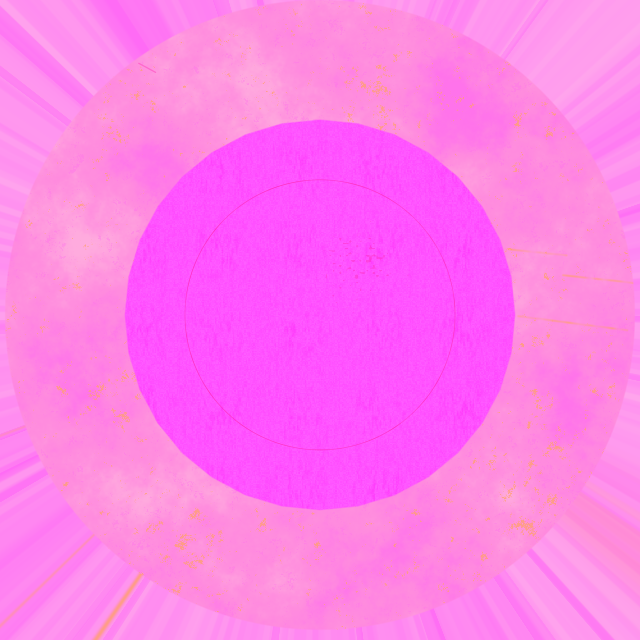
A WebGL 1 fragment shader for this background:

```glsl
precision highp float;
// Magenta faceted disc inside a cloudy pink ring, with fine rays fanning out behind.
uniform vec2 u_resolution;

const float TAU = 6.283185;
const vec3 MAGENTA = vec3(1.0, 0.335, 1.0);
const vec3 DEEP = vec3(1.0, 0.45, 0.92);
const vec3 ROSE = vec3(1.0, 0.55, 0.87);
const vec3 PALE = vec3(1.0, 0.67, 0.87);
const vec3 ORANGE = vec3(1.0, 0.63, 0.42);
const vec3 RED = vec3(1.0, 0.16, 0.70);

float hash(vec2 p) {
  vec3 q = fract(vec3(p.xyx) * 0.1031);
  q += dot(q, q.yzx + 33.33);
  return fract((q.x + q.y) * q.z);
}

float noise(vec2 p) {
  vec2 i = floor(p);
  vec2 f = p - i;
  f = f * f * (3.0 - 2.0 * f);
  float low = mix(hash(i), hash(i + vec2(1.0, 0.0)), f.x);
  float high = mix(hash(i + vec2(0.0, 1.0)), hash(i + 1.0), f.x);
  return mix(low, high, f.y);
}

// Layered noise in about -1..1; a higher gain gives rougher grain.
float clouds(vec2 p, float gain) {
  float sum = 0.0;
  float amp = 0.6;
  for (int i = 0; i < 6; i++) {
    sum += amp * (2.0 * noise(p) - 1.0);
    p = mat2(1.6, 1.2, -1.2, 1.6) * p + 7.3;
    amp *= gain;
  }
  return sum;
}

float blob(vec2 p, vec2 center, float size) {
  vec2 d = (p - center) / size;
  return exp(-dot(d, d));
}

// Random stripes that wrap once around the circle, with fairly crisp sides.
float stripes(float turn, float count) {
  float x = turn * count;
  float i = floor(x);
  float a = hash(vec2(mod(i, count), count));
  float b = hash(vec2(mod(i + 1.0, count), count));
  return mix(a, b, smoothstep(0.3, 0.7, x - i));
}

float beam(float angle, float target, float width) {
  float d = mod(angle - target + TAU * 0.5, TAU) - TAU * 0.5;
  return exp(-d * d / (width * width));
}

float segment(vec2 p, vec2 a, vec2 b, float width) {
  vec2 ab = b - a;
  float t = clamp(dot(p - a, ab) / dot(ab, ab), 0.0, 1.0);
  return 1.0 - smoothstep(0.0, width, length(p - a - ab * t));
}

vec3 rays(float angle) {
  float turn = angle / TAU + 0.5;
  float tone = 0.16 + 0.24 * stripes(turn, 37.0) + 0.24 * stripes(turn, 113.0) + 0.28 * stripes(turn, 331.0);
  tone += 0.25 * beam(angle, 0.82, 0.2) + 0.12 * beam(angle, -0.85, 0.12);
  tone -= 0.35 * beam(angle, 2.15, 0.15) + 0.3 * beam(angle, -2.4, 0.16) + 0.25 * beam(angle, -0.62, 0.1);
  // Sparse narrow dark rays
  tone -= 0.3 * smoothstep(0.88, 0.96, stripes(turn, 241.0));
  vec3 col = mix(vec3(1.0, 0.42, 0.96), vec3(1.0, 0.69, 0.92), clamp(tone, 0.0, 1.0));
  float gold = 0.8 * beam(angle, -2.175, 0.007) + 0.4 * beam(angle, -2.37, 0.004) + 0.3 * beam(angle, -2.78, 0.004);
  gold += 0.25 * beam(angle, -0.62, 0.12) * stripes(turn, 290.0);
  return mix(col, ORANGE, clamp(gold, 0.0, 0.85));
}

vec3 cloudRing(vec2 p) {
  float tone = 0.5 * clouds(p * 11.0 + 21.7, 0.68);
  tone += 0.5 * (blob(p, vec2(-0.12, 0.36), 0.11) + blob(p, vec2(-0.39, 0.14), 0.1));
  tone += 0.4 * (blob(p, vec2(-0.25, -0.28), 0.08) + blob(p, vec2(0.36, 0.02), 0.08));
  tone -= 0.4 * (blob(p, vec2(-0.28, 0.26), 0.08) + blob(p, vec2(0.21, 0.34), 0.09));
  tone -= 0.35 * (blob(p, vec2(-0.36, -0.06), 0.1) + blob(p, vec2(0.4, -0.13), 0.1));
  tone -= 0.25 * blob(p, vec2(0.04, -0.37), 0.1);
  vec3 col = mix(ROSE, PALE, smoothstep(-0.05, 0.75, tone));
  col = mix(col, DEEP, smoothstep(-0.05, 0.75, -tone));
  // Gold dust gathers in ragged patches
  float dust = 0.55 * blob(p, vec2(-0.25, -0.37), 0.09) + 0.55 * blob(p, vec2(0.35, -0.28), 0.13);
  dust += 0.5 * blob(p, vec2(0.06, 0.32), 0.06) + 0.4 * blob(p, vec2(0.3, 0.37), 0.07);
  dust += 0.3 * blob(p, vec2(-0.33, -0.12), 0.1) + 0.25 * blob(p, vec2(-0.06, -0.35), 0.06);
  float grain = clouds(p * 42.0 + 90.0, 0.9);
  col = mix(col, ORANGE, 0.75 * smoothstep(0.85, 1.5, grain + dust));
  col = mix(col, DEEP, 0.4 * smoothstep(0.7, 1.3, -grain));
  // Faint broken scratches
  float scratch = segment(p, vec2(0.29, 0.103), vec2(0.385, 0.093), 0.003);
  scratch += segment(p, vec2(0.31, -0.002), vec2(0.48, -0.024), 0.003);
  scratch += segment(p, vec2(0.38, 0.062), vec2(0.49, 0.05), 0.003);
  col = mix(col, ORANGE, 0.8 * scratch * noise(p * 90.0 + 80.0));
  return mix(col, RED, 0.4 * segment(p, vec2(-0.283, 0.393), vec2(-0.257, 0.379), 0.002));
}

vec3 innerDisc(vec2 p, float px) {
  // Worn vertical weave repeating in soft patches
  vec2 patches = 0.5 + 0.5 * cos(TAU * (p / 0.125 + vec2(0.25, 0.2)));
  float weave = 0.6 * noise((p + 1.0) * vec2(400.0, 130.0)) + 0.4 * noise((p + 3.0) * vec2(190.0, 50.0));
  float wear = smoothstep(0.35, 0.9, weave) * (0.25 + 0.45 * patches.x * patches.y);
  vec3 col = mix(MAGENTA, vec3(1.0, 0.22, 0.98), wear);
  col.g += 0.05 * (hash(floor((p + 1.0) * 500.0)) - 0.5);
  // A few red flecks
  float fleck = noise((p + 5.0) * vec2(190.0, 260.0)) + 0.25 * blob(p, vec2(0.06, 0.08), 0.06);
  col = mix(col, RED, 0.4 * smoothstep(0.97, 1.1, fleck));
  float line = 1.0 - smoothstep(0.0, 0.0004 + 0.7 * px, abs(length(p) - 0.211));
  return mix(col, RED, line * (0.3 + 0.4 * noise(p * 60.0 + 40.0)));
}

void main() {
  float px = 1.0 / min(u_resolution.x, u_resolution.y);
  vec2 p = (gl_FragCoord.xy - 0.5 * u_resolution) * px - vec2(0.0, 0.008);
  float r = length(p);
  float angle = atan(p.y, p.x);
  // Distance to a regular 32-sided outline
  float side = TAU / 32.0;
  float facet = r * cos(mod(angle, side) - 0.5 * side) - 0.305 * cos(0.5 * side);
  vec3 col = mix(cloudRing(p), rays(angle), smoothstep(-px, px, r - 0.492));
  col = mix(innerDisc(p, px), col, smoothstep(-px, px, facet));
  gl_FragColor = vec4(col, 1.0);
}
```
